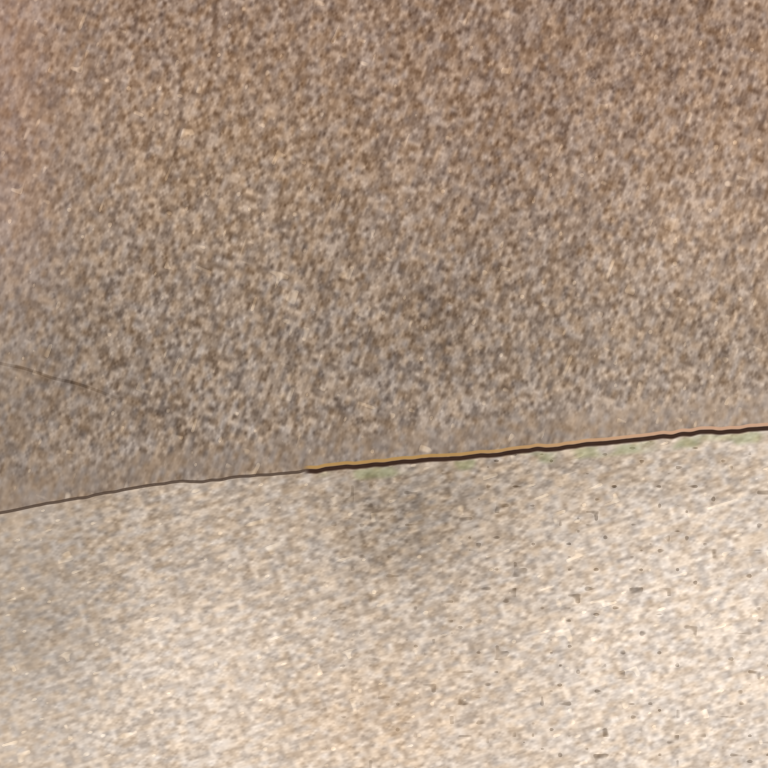
A WebGL 2 fragment shader for this texture:

```glsl
#version 300 es
precision highp float;
// Speckled stone slab, dark above and pale below, split by a thin sloping crack.
uniform vec2 u_resolution;
out vec4 outColor;

float hash(vec2 p) {
    return fract(sin(dot(p, vec2(12.9898, 78.233))) * 43758.5453);
}

float noise(vec2 p) {
    vec2 i = floor(p), f = fract(p);
    f = f * f * (3.0 - 2.0 * f);
    return mix(mix(hash(i), hash(i + vec2(1, 0)), f.x),
               mix(hash(i + vec2(0, 1)), hash(i + vec2(1, 1)), f.x), f.y);
}

float fbm(vec2 p) {
    float sum = 0.0, amp = 0.5;
    for (int i = 0; i < 4; i++) {
        sum += amp * noise(p);
        p = mat2(1.6, 1.2, -1.2, 1.6) * p + 7.3;
        amp *= 0.5;
    }
    return sum;
}

// Soft elliptical patch, 1 at its centre
float patchAt(vec2 uv, vec2 centre, vec2 radius) {
    vec2 d = (uv - centre) / radius;
    return exp(-dot(d, d));
}

// Smooth stripe around zero
float stripe(float d, float halfWidth) {
    return 1.0 - smoothstep(halfWidth * 0.4, halfWidth * 1.6, abs(d));
}

float crackHeight(float x) {
    return 0.387 + 0.096 * (x - 0.397) - 0.08 * max(0.2 - x, 0.0)
         + 0.004 * (noise(vec2(x * 22.0, 3.0)) - 0.5)
         + 0.002 * (noise(vec2(x * 80.0, 9.0)) - 0.5);
}

vec3 upperStone(vec2 uv) {
    vec3 c = mix(vec3(0.585, 0.515, 0.455), vec3(0.595, 0.495, 0.425), smoothstep(0.5, 0.95, uv.y));
    c += vec3(0.075, 0.06, 0.045) * patchAt(uv, vec2(1.0, 0.66), vec2(0.36, 0.28));
    c += vec3(0.045, 0.03, 0.03) * (1.0 - smoothstep(0.0, 0.12, uv.x)) * smoothstep(0.5, 0.75, uv.y);
    c += vec3(0.03, 0.025, 0.01) * patchAt(uv, vec2(0.3, 0.8), vec2(0.2, 0.16));
    c -= 0.03 * patchAt(uv, vec2(0.64, 0.57), vec2(0.09, 0.12));
    c -= 0.025 * patchAt(uv, vec2(0.16, 0.47), vec2(0.09, 0.05));
    c += 0.05 * patchAt(uv, vec2(0.9, 0.47), vec2(0.3, 0.05));
    return c;
}

vec3 lowerStone(vec2 uv) {
    vec3 c = mix(vec3(0.86, 0.79, 0.72), vec3(0.73, 0.66, 0.59), smoothstep(0.0, 0.38, uv.y));
    c += 0.09 * smoothstep(0.5, 0.95, uv.x) * smoothstep(0.0, 0.25, uv.y);
    c += 0.03 * smoothstep(0.35, 0.9, uv.x);
    c -= vec3(0.1, 0.09, 0.08) * patchAt(uv, vec2(0.0, 0.18), vec2(0.17, 0.14));
    c -= vec3(0.13, 0.125, 0.12) * patchAt(uv, vec2(0.53, 0.33), vec2(0.09, 0.09));
    c -= 0.07 * patchAt(uv, vec2(0.78, 0.38), vec2(0.2, 0.035));
    c += 0.06 * patchAt(uv, vec2(0.28, 0.17), vec2(0.12, 0.14));
    c -= vec3(0.02, 0.04, 0.06) * patchAt(uv, vec2(0.5, 0.06), vec2(0.14, 0.07));
    return c;
}

void main() {
    vec2 uv = gl_FragCoord.xy / u_resolution;
    float d = uv.y - crackHeight(uv.x);
    float above = smoothstep(-0.002, 0.002, d);
    float open = smoothstep(0.392, 0.405, uv.x);

    // Broad tone and mottling
    vec3 color = mix(lowerStone(uv), upperStone(uv), above);
    color += 0.07 * (fbm(uv * vec2(9.0, 7.0)) - 0.47);

    // Slanted grain above, flatter grain below
    vec2 steep = mat2(0.94, 0.34, -0.34, 0.94) * uv * vec2(190.0, 135.0);
    vec2 flatter = mat2(0.95, -0.3, 0.3, 0.95) * uv * vec2(130.0, 205.0);
    vec2 q = above > 0.5 ? steep : flatter;
    float grain = 0.7 * noise(q) + 0.3 * noise(q * 1.9 + 31.0) - 0.5;
    float strength = mix(0.33, 0.4, above) * (0.65 + 0.35 * smoothstep(0.0, 0.2, uv.x));
    strength *= 1.0 - 0.45 * stripe(d - 0.02, 0.02);
    color += grain * strength * vec3(1.0, 0.98, 0.94);
    color += (noise(q * 0.7 + 90.0) - 0.5) * vec3(0.035, 0.0, -0.045);

    // Bright flecks and dark pits
    float fleck = smoothstep(0.86, 0.98, noise(q * 0.55 + 17.0));
    color += 0.13 * fleck * vec3(1.0, 0.92, 0.75);
    float pit = smoothstep(0.85, 0.97, noise(uv * vec2(85.0, 120.0) + 53.0));
    color -= 0.2 * pit * (1.0 - above) * smoothstep(0.2, 0.8, uv.x);

    // Faint hairline falling from the left edge to the crack
    float hairline = 0.53 - 0.29 * uv.x - 0.17 * uv.x * uv.x + 0.006 * (noise(uv.xx * 30.0) - 0.5);
    color -= 0.08 * stripe(uv.y - hairline, 0.002) * (1.0 - smoothstep(0.1, 0.2, uv.x));

    // Crack: thin dark seam at left, lit rim over a shadow at right
    color = mix(color, vec3(0.31, 0.25, 0.21), 0.8 * stripe(d, 0.0019) * (1.0 - open));
    float fringe = stripe(d + 0.012, 0.007) * smoothstep(0.3, 0.65, noise(uv * vec2(38.0, 60.0)));
    color = mix(color, vec3(0.53, 0.57, 0.36), 0.4 * fringe * open);
    color = mix(color, vec3(0.2, 0.13, 0.1), 0.92 * stripe(d + 0.0015, 0.003) * open);
    vec3 rim = mix(vec3(0.72, 0.56, 0.33), vec3(0.82, 0.65, 0.53), smoothstep(0.55, 0.9, uv.x));
    color = mix(color, rim, 0.9 * stripe(d - 0.0035, 0.0021) * open);

    outColor = vec4(clamp(color, 0.0, 1.0), 1.0);
}
```
